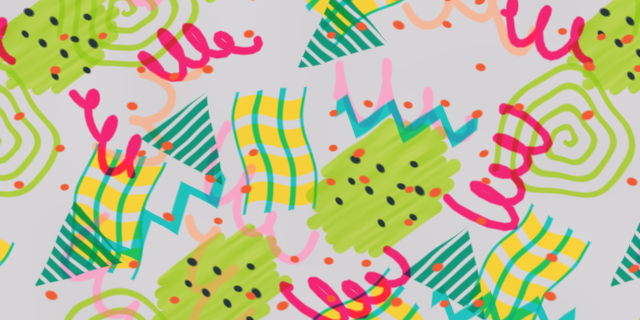
This pattern is drawn by a Shadertoy shader. Its source:

```glsl
const float TAU = 6.2832;
const float SOFT = 0.004;            // edge softness, canvas height = 1
const vec2 TILE = vec2(1.8, 1.1);    // size of the repeating layout

const vec3 PAPER  = vec3(0.84, 0.83, 0.84);
const vec3 LIME   = vec3(0.68, 0.80, 0.24);
const vec3 YELLOW = vec3(0.97, 0.82, 0.22);
const vec3 TEAL   = vec3(0.12, 0.76, 0.74);
const vec3 GREEN  = vec3(0.07, 0.60, 0.48);
const vec3 HOT    = vec3(0.95, 0.15, 0.45);
const vec3 ROSE   = vec3(0.97, 0.66, 0.79);
const vec3 PEACH  = vec3(0.95, 0.72, 0.60);
const vec3 ORANGE = vec3(0.95, 0.36, 0.20);
const vec3 SEED   = vec3(0.15, 0.21, 0.22);

float hash(vec2 p) {
    p = fract(p * vec2(0.1731, 0.2657) + 0.37);
    p += dot(p, p.yx + 31.7);
    return fract((p.x + p.y) * p.x * 7.31);
}

float noise(vec2 p) {
    vec2 i = floor(p), f = fract(p), e = vec2(1, 0);
    f *= f * (3.0 - 2.0 * f);
    return mix(mix(hash(i), hash(i + e), f.x),
               mix(hash(i + e.yx), hash(i + 1.0), f.x), f.y);
}

// Coordinates around the k-th motif of a wrapped, evenly stepped series
vec2 local(vec2 p, float k, vec2 start, vec2 stride, float angle) {
    vec2 d = p - start - k * stride;
    d -= TILE * round(d / TILE);
    float c = cos(angle), s = sin(angle);
    return mat2(c, -s, s, c) * d;
}

float cover(float dist) { return 1.0 - smoothstep(-SOFT, SOFT, dist); }

// Translucent marker: partly multiplies with the ink below
vec3 marker(vec3 below, vec3 ink, float dist) {
    return mix(below, mix(ink * below / PAPER, ink, 0.3), cover(dist));
}

float segment(vec2 p, vec2 a, vec2 b) {
    vec2 ab = b - a;
    return length(p - a - ab * clamp(dot(p - a, ab) / dot(ab, ab), 0.0, 1.0));
}

float bars(float x, float period, float halfWidth) {
    return abs(fract(x / period) - 0.5) * period - halfWidth;
}

// Oval filled with overlapping pen strokes of uneven length
float hatchedOval(vec2 p, vec2 radius, float seed) {
    float d = 1.0;
    for (float i = -4.0; i <= 4.0; i++) {
        float y = i * radius.y * 0.21;
        float reach = radius.x * sqrt(1.0 - 0.0441 * i * i);
        float left = -reach + 0.06 * (hash(vec2(i, seed)) - 0.5);
        float right = reach + 0.06 * (hash(vec2(i, seed + 9.0)) - 0.5);
        d = min(d, segment(p, vec2(left, y), vec2(right, y + 0.008)));
    }
    return d - radius.y * 0.125;
}

// Jittered grid of small ovals; limit bounds the centres, keep thins them
float specks(vec2 p, float cell, vec2 size, vec2 limit, float keep) {
    vec2 id = floor(p / cell);
    vec2 rnd = vec2(hash(id), hash(id + 17.0));
    vec2 centre = (id + 0.3 + 0.4 * rnd) * cell;
    if (length(centre / limit) > 1.0 || hash(id + 41.0) > keep) return 1.0;
    vec2 q = (p - centre) * (0.9 + 0.4 * rnd.x);
    q += 0.35 * (rnd.y - 0.5) * q.yx;
    return (length(q / size) - 1.0) * size.y;
}

float spiral(vec2 p, float pitch, float turns, float seed) {
    float a = atan(p.y, p.x);
    float r = length(p) * (1.0 + 0.09 * sin(3.0 * a + seed) + 0.05 * sin(5.0 * a));
    float arm = r / pitch - a / TAU;
    return floor(arm) < turns ? bars(arm * pitch, pitch, 0.0095) : 1.0;
}

// Looping pen line traced through short segments
vec2 curl(float t, vec2 size, float turns, float seed) {
    float a = t * turns * TAU + seed;
    float swell = 0.7 + 0.3 * sin(5.0 * t + seed);
    return vec2((t - 0.5) * size.x + 0.035 * cos(a + 0.6),
                size.y * swell * sin(a) + 0.04 * sin(4.0 * t + 2.0 * seed));
}

float scribble(vec2 p, vec2 size, float turns, float halfWidth, float seed) {
    if (dot(p, p) > 0.13) return 1.0;
    float d = 1.0;
    vec2 a = curl(0.0, size, turns, seed);
    for (float i = 1.0; i <= 48.0; i++) {
        vec2 b = curl(i / 48.0, size, turns, seed);
        d = min(d, segment(p, a, b));
        a = b;
    }
    return d - halfWidth;
}

// Skewed zigzag ribbon
float zigzag(vec2 p, float reach) {
    float f = fract(p.x / 0.15);
    float wave = min(f / 0.7, (1.0 - f) / 0.3) - 0.5;
    return max((abs(p.y - 0.085 * wave) - 0.024) * 0.65, abs(p.x) - reach);
}

// Wedge of stripes that shorten towards its tip
float stripedWedge(vec2 p, float len) {
    p.x += 0.5 * len;
    float edge = abs(p.y) - 0.46 * p.x;
    float stripes = bars(p.x + 0.12 * p.y, 0.036, 0.0115);
    return max(max(stripes, edge), max(-p.x, p.x - len));
}

void mainImage(out vec4 fragColor, in vec2 fragCoord) {
    vec2 p = fragCoord / iResolution.y;
    vec3 col = PAPER + 0.02 * (noise(p * 4.0) - 0.5);
    vec2 w = p + 0.008 * (vec2(noise(p * 14.0), noise(p * 14.0 + 50.0)) - 0.5);

    // Wavy yellow bars crossed by teal lines
    for (float k = 0.0; k < 4.0; k++) {
        vec2 q = local(w, k, vec2(0.86, 0.53), vec2(-0.51, -0.19), 0.1 - 0.35 * k);
        vec2 s = q + 0.014 * sin(q.yx * vec2(19.0, 27.0) + k);
        col = marker(col, YELLOW, max(bars(s.y, 0.09, 0.03), max(abs(s.x) - 0.11, abs(s.y) - 0.18)));
        col = marker(col, TEAL, max(bars(s.x, 0.075, 0.009), max(abs(s.x) - 0.1125, abs(q.y) - 0.19)));
    }
    // Lime spirals
    for (float k = 0.0; k < 2.0; k++)
        col = marker(col, LIME, spiral(local(w, k, vec2(0.39, 0.97), vec2(1.38, -0.41), 0.4), 0.056, 4.0, k));
    // Streaky lime ovals
    for (float k = 0.0; k < 3.0; k++) {
        vec2 q = local(w, k, vec2(1.2, 0.41), vec2(-0.51, -0.32), 0.6);
        vec3 streaked = LIME + vec3(0.1, 0.05, 0.16) * (noise(q * vec2(7.0, 75.0)) - 0.35);
        col = marker(col, streaked, hatchedOval(q, vec2(0.22, 0.17) * (1.0 - 0.09 * k), k));
    }
    // Pale loops, zigzags and wedges
    for (float k = 0.0; k < 3.0; k++) {
        col = marker(col, PEACH, scribble(local(w, k, vec2(0.47, 0.66), vec2(1.0, 0.3), 0.9 - k), vec2(0.34, 0.1), 2.5, 0.013, k + 2.0));
        col = marker(col, ROSE, scribble(local(w, k, vec2(1.25, 0.66), vec2(-0.44, -0.3), -0.2 - 0.5 * k), vec2(0.46, 0.1), 3.2, 0.013, k));
        col = marker(col, TEAL, zigzag(local(w, k, vec2(1.27, 0.62), vec2(-0.75, -0.3), 0.7 * k * (2.0 - k) - 0.1), 0.225));
    }
    for (float k = 0.0; k < 4.0; k++)
        col = marker(col, GREEN, stripedWedge(local(w, k, vec2(0.21, 0.19), vec2(0.41, 0.34), 0.7 + 1.5 * mod(k, 2.0)), 0.27));
    // Hot pink scribbles
    for (float k = 0.0; k < 3.0; k++)
        col = marker(col, HOT, scribble(local(w, k, vec2(0.62, 0.83), vec2(0.48, 0.37), 0.4 + 0.2 * k), vec2(0.32, 0.075 + 0.02 * k), 4.0, 0.0125, k));
    for (float k = 0.0; k < 2.0; k++)
        col = marker(col, HOT, scribble(local(w, k, vec2(0.34, 0.6), vec2(1.36, 0.32), -0.7), vec2(0.3, 0.07), 3.0, 0.0125, k + 4.0));
    // Dark seeds and orange dots
    for (float k = 0.0; k < 3.0; k++) {
        vec2 q = local(p, k, vec2(1.2, 0.41), vec2(-0.51, -0.32), -0.5);
        col = mix(col, SEED, cover(specks(q, 0.075, vec2(0.016, 0.011), vec2(0.15 - 0.01 * k), 0.9)));
    }
    col = mix(col, ORANGE, cover(specks(p, 0.12, vec2(0.017, 0.013), vec2(9.0), 0.42)));
    fragColor = vec4(col, 1.0);
}
```
